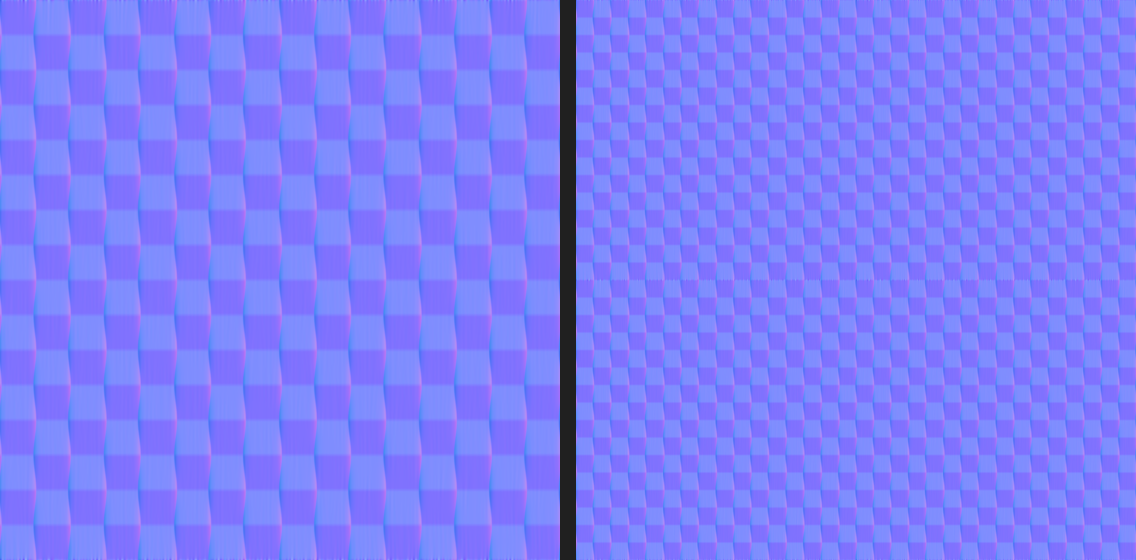
Left: one tile. Right: repeated 2 by 2.
Reproduce this texture map procedurally as a WebGL 1 fragment shader.

```glsl
precision highp float;
uniform vec2 u_resolution;

const float PI = 3.14159265;
const float CELLS = 16.0;       // columns and rows
const float SLOPE = 0.108;      // vertical tilt of each half bulge
const float EDGE_TILT = 0.62;   // sideways tilt at a strand border
const float EDGE_FADE = 0.075;  // width of the rounded border, in cells

float hash(float n) {
  return fract(sin(n * 12.9898 + 4.137) * 4375.85);
}

// Strand thickness: 1 on the crest, 0 where it dips under
float bulge(float column, float y) {
  return 0.5 + 0.5 * cos(PI * (y - column));
}

// Vertical tilt, nearly constant on either side of a crest
float rise(float column, float y) {
  return SLOPE * clamp(6.0 * sin(PI * (y - column)), -1.0, 1.0);
}

// Wavering border between two strands, pushed away from the thicker one
float borderPosition(float border, float y) {
  float jitter = hash(mod(border, CELLS)) - 0.5;
  return border + 0.04 * jitter - 0.035 * cos(PI * (y - border));
}

// Fine lengthwise threads: whole-number frequencies wrap on both axes
float threads(vec2 uv, float seed) {
  float sum = 0.0;
  for (int i = 0; i < 6; i++) {
    float k = float(i);
    float frequency = 53.0 + 23.0 * k;
    float phase = 2.0 * PI * hash(seed + 7.0 * k);
    float drift = 0.7 * sin(2.0 * PI * (3.0 + k) * uv.y + phase);
    float strength = 0.6 + 0.4 * sin(2.0 * PI * ((5.0 + 2.0 * k) * uv.y + (3.0 + k) * uv.x));
    sum += strength * sin(2.0 * PI * frequency * uv.x + phase + drift);
  }
  return sum / 6.0;
}

// Sideways and vertical tilt of the woven strands
vec2 weaveTilt(vec2 p, float soft) {
  float border = floor(p.x + 0.5);
  float offset = p.x - borderPosition(border, p.y);
  float rim = EDGE_TILT * exp(-abs(offset) / EDGE_FADE);
  vec2 left = vec2(rim * bulge(border - 1.0, p.y), rise(border - 1.0, p.y));
  vec2 right = vec2(-rim * bulge(border, p.y), rise(border, p.y));
  return mix(left, right, smoothstep(-soft, soft, offset));
}

vec3 encodeNormal(vec2 tilt) {
  float z = sqrt(max(0.0, 1.0 - dot(tilt, tilt)));
  return 0.5 + 0.5 * vec3(tilt, z);
}

void main() {
  vec2 uv = gl_FragCoord.xy / u_resolution;
  vec2 tilt = weaveTilt(uv * CELLS, 0.02 + 0.5 * CELLS / u_resolution.x);

  // Thread relief, stronger where the ends fray at the seam
  float seam = min(uv.y, 1.0 - uv.y);
  float fray = exp(-seam / 0.025);
  float tips = exp(-seam / 0.003);
  float grain = threads(uv, 1.0);
  tilt.x += grain * (0.06 + 0.10 * fray + 0.25 * tips);
  tilt.y += threads(uv, 31.0) * (0.025 + 0.5 * tips);

  gl_FragColor = vec4(encodeNormal(tilt), 1.0);
}
```
